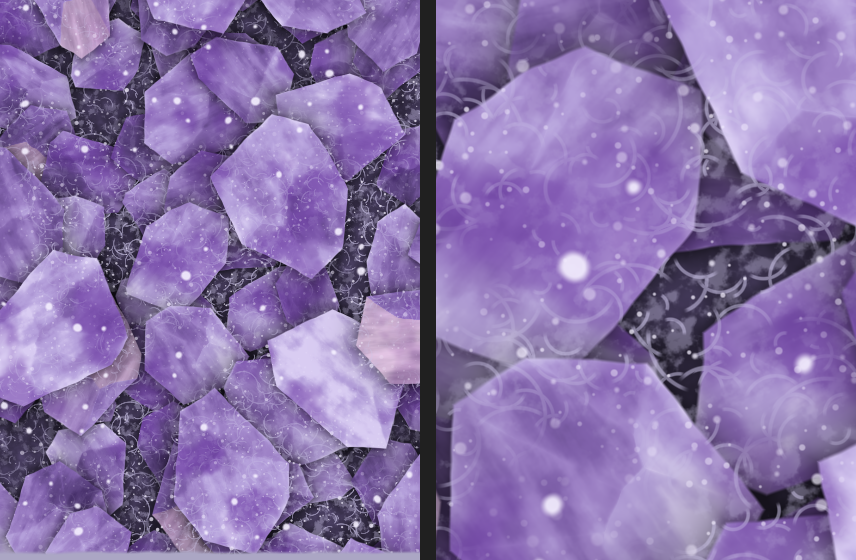
Left: the whole. Right: its middle third, enlarged.
A Shadertoy shader for this texture:

```glsl
// A bed of dusty amethyst crystals: layers of scattered irregular polygons,
// each cut into pyramid facets, clouded by noise and shadowing those below.
// Curved lint fibres and bright specks gather along the crevices.

const float TAU = 6.28318;
const vec2 LIGHT = vec2(-0.5, 0.87);
const vec3 VOID_GREY = vec3(0.27, 0.23, 0.36);
const vec3 DUST = vec3(0.80, 0.77, 0.91);
const vec3 GLINT = vec3(0.96, 0.94, 1.0);
const vec3 PEACH = vec3(0.77, 0.63, 0.72);
const vec3 DEEP_VIOLET = vec3(0.42, 0.22, 0.64);
const vec3 LEDGE = vec3(0.67, 0.65, 0.77);

vec2 hash2(vec2 p) {
    vec3 q = fract(p.xyx * vec3(0.1031, 0.1030, 0.0973));
    q += dot(q, q.yzx + 33.33);
    return fract((q.xx + q.yz) * q.zy);
}

float hash(vec2 p) { return hash2(p + 17.3).x; }

float noise(vec2 p) {
    vec2 i = floor(p), f = fract(p);
    f = f * f * (3.0 - 2.0 * f);
    return mix(mix(hash(i), hash(i + vec2(1, 0)), f.x),
               mix(hash(i + vec2(0, 1)), hash(i + vec2(1, 1)), f.x), f.y);
}

float fbm(vec2 p) {
    float sum = 0.0, amp = 0.533;
    for (int i = 0; i < 4; i++) {
        sum += amp * noise(p);
        p = mat2(1.6, 1.2, -1.2, 1.6) * p + 5.7;
        amp *= 0.5;
    }
    return sum;
}

vec2 rotate(vec2 p, float a) {
    return mat2(cos(a), sin(a), -sin(a), cos(a)) * p;
}

// Shadow to highlight ramp of the mineral
vec3 amethyst(float t) {
    vec3 c = mix(vec3(0.25, 0.16, 0.39), vec3(0.37, 0.27, 0.52), smoothstep(-0.1, 0.16, t));
    c = mix(c, vec3(0.50, 0.38, 0.67), smoothstep(0.14, 0.38, t));
    c = mix(c, vec3(0.62, 0.51, 0.78), smoothstep(0.36, 0.58, t));
    c = mix(c, vec3(0.71, 0.63, 0.86), smoothstep(0.56, 0.76, t));
    return mix(c, vec3(0.85, 0.80, 0.95), smoothstep(0.74, 1.0, t));
}

// x: signed outline distance, y: facet shade, z: gap to the nearest ridge
vec3 cutGem(vec2 p, vec2 seed) {
    vec2 apex = 0.6 * (hash2(seed + 7.7) - 0.5);
    float edge = -9.0, low = 9.0, second = 9.0, shade = 0.0, total = 0.0;
    for (int i = 0; i < 7; i++) {
        vec2 h = hash2(seed * 1.7 + float(i) * vec2(5.3, 2.9));
        float a = (float(i) + 0.6 * h.x) * TAU / 7.0;
        vec2 n = vec2(cos(a), sin(a));
        float r = mix(0.72, 1.05, h.y), d = dot(p, n) - r;
        float q = clamp(-d / (r - dot(apex, n)) * mix(0.8, 1.5, h.x), -0.5, 2.0);
        float w = exp(-60.0 * q);
        shade += w * (0.5 * dot(n, LIGHT) + h.y - 0.5);
        total += w;
        edge = max(edge, d);
        second = min(second, max(low, q));
        low = min(low, q);
    }
    return vec3(edge, shade / total, second - low);
}

vec3 gemColor(vec2 uv, vec2 p, vec3 gem, vec2 seed, float lift) {
    float cloud = fbm(uv * 17.0 + seed), streak = fbm(p * vec2(6.0, 1.6) + seed * 3.0);
    float wear = smoothstep(0.35, 0.65, noise(uv * 45.0 + seed));
    float tone = 0.53 + lift + 0.36 * (hash(seed + 2.0) - 0.5) + 0.24 * gem.y;
    tone += 0.65 * (cloud - 0.5) + 0.4 * (streak - 0.5);
    tone += wear * (0.22 * exp(-30.0 * abs(gem.x)) + 0.10 * exp(-35.0 * gem.z));
    tone += 0.16 * (fbm(uv * 85.0) - 0.5) + 0.12 * (0.5 - uv.y);
    vec3 c = amethyst(tone);
    float glow = smoothstep(0.52, 0.72, fbm(uv * 11.0 + 40.0));
    c = mix(c, DEEP_VIOLET, 0.55 * glow);
    float warm = step(0.92, hash(seed + 5.0)) * smoothstep(-0.1, 0.2, gem.y);
    return mix(c, PEACH * (0.7 + 0.6 * streak), 0.6 * warm);
}

// Paints one jittered layer, lower crystals overlapping upper ones
void addGems(vec2 uv, float cell, float chance, float lift, float layer,
             inout vec3 color, inout float crevice) {
    vec2 g = uv / cell + layer * 0.37, id = floor(g);
    for (int y = 1; y >= -1; y--)
    for (int x = -1; x <= 1; x++) {
        vec2 c = id + vec2(x, y), seed = c + layer * 23.0;
        if (hash(seed + 0.5) > chance) continue;
        float radius = mix(0.44, 0.62, hash(seed + 9.0));
        vec2 p = (g - c - 0.5 - 0.7 * (hash2(seed) - 0.5)) / radius;
        if (dot(p, p) > 4.0) continue;
        p = rotate(p, TAU * hash(seed + 3.1)) * vec2(1.15, 0.9);
        vec3 gem = cutGem(p, seed);
        float soft = max(0.0014, 0.8 / iResolution.y) / (cell * radius);
        float inside = 1.0 - smoothstep(-soft, soft, gem.x);
        float near = exp(-7.0 * max(gem.x, 0.0));
        color *= 1.0 - 0.42 * near;
        crevice = max(crevice, near);
        if (inside > 0.0) {
            color = mix(color, gemColor(uv, p, gem, seed, lift), inside);
            crevice = mix(crevice, 0.5 * exp(7.0 * min(gem.x, 0.0)), inside);
        }
    }
}

// Short thin arcs of lint
float fibres(vec2 uv, float cell, float width) {
    vec2 g = uv / cell, id = floor(g);
    float cover = 0.0;
    for (int y = -1; y <= 1; y++)
    for (int x = -1; x <= 1; x++) {
        vec2 c = id + vec2(x, y), h = hash2(c + 61.0);
        vec2 q = rotate(g - c - hash2(c), TAU * h.x);
        float span = mix(0.4, 1.5, h.y), r = mix(0.25, 0.9, hash(c + 4.0));
        float arc = 1.0 - smoothstep(0.3, 1.0, abs(length(q) - r) * cell / width);
        cover = max(cover, arc * (1.0 - smoothstep(span * 0.7, span, abs(atan(q.y, q.x)))));
    }
    return cover;
}

// Round grains, one per cell at most
float specks(vec2 uv, float cell, float chance) {
    vec2 g = uv / cell, id = floor(g), h = hash2(id + 31.0);
    float r = mix(0.07, 0.2, h.y * h.y);
    float d = length(fract(g) - 0.25 - 0.5 * hash2(id));
    float soft = max(0.06, 0.6 / (iResolution.y * cell));
    return step(h.x, chance) * (1.0 - smoothstep(r - soft, r + soft, d));
}

void mainImage(out vec4 fragColor, in vec2 fragCoord) {
    vec2 uv = fragCoord / iResolution.y;
    vec2 warped = uv + 0.012 * (vec2(fbm(uv * 14.0), fbm(uv * 14.0 + 9.0)) - 0.5);

    // Dark hollow, then crystals from back to front
    vec3 color = VOID_GREY * (0.6 + 0.8 * fbm(uv * 50.0));
    float crevice = 1.0;
    addGems(warped, 0.14, 0.95, -0.08, 1.0, color, crevice);
    addGems(warped, 0.18, 0.62, 0.03, 2.0, color, crevice);
    addGems(warped, 0.24, 0.42, 0.14, 3.0, color, crevice);

    // Powder, lint and sparkle
    float patches = smoothstep(0.38, 0.64, fbm(uv * 9.0 + 70.0));
    float dusty = clamp(0.15 + 0.6 * crevice + 0.5 * patches - 0.2, 0.0, 1.0);
    float powder = smoothstep(0.46, 0.72, fbm(uv * 110.0 + 3.0));
    color = mix(color, DUST, 0.4 * dusty * powder);
    float lint = max(fibres(uv, 0.022, 0.0016), fibres(uv + 3.3, 0.042, 0.0018));
    color = mix(color, DUST, 0.55 * dusty * lint);
    float grains = max(specks(uv, 0.011, 0.3), specks(uv + 1.7, 0.019, 0.3));
    color = mix(color, GLINT, grains * (0.15 + 0.6 * dusty));
    color = mix(color, GLINT, 0.9 * specks(warped + 5.1, 0.045, 0.16));

    // Pale ledge along the bottom
    float ledge = 1.0 - smoothstep(0.012, 0.02, uv.y + 0.004 * noise(uv * 30.0));
    fragColor = vec4(mix(color, LEDGE, ledge), 1.0);
}
```
